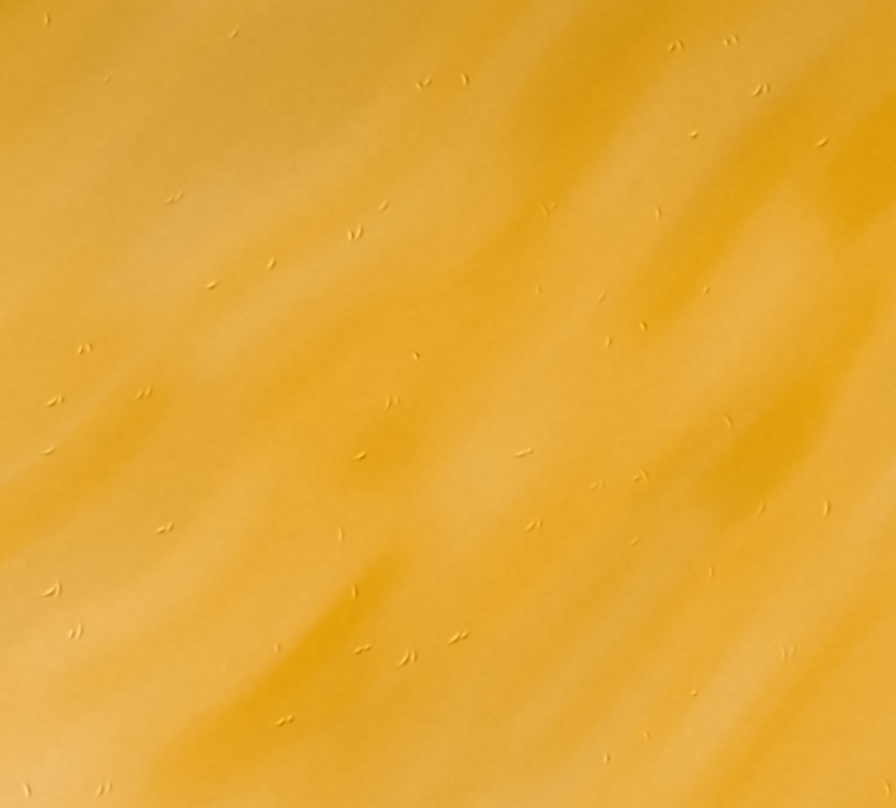
This texture is drawn by a WebGL 1 fragment shader. Its source:

```glsl
precision highp float;
// Smooth amber surface with soft diagonal streaks and tiny embossed flecks.
// Stretched noise in a gently fanned frame sets the tone; flecks are short
// lit-and-shaded dashes scattered over a jittered grid.
uniform vec2 u_resolution;

#define DEEP_AMBER vec3(0.890, 0.628, 0.050)
#define MID_AMBER vec3(0.914, 0.672, 0.215)
#define PALE_CREAM vec3(0.932, 0.735, 0.410)
#define STREAK_FREQ vec2(2.7, 9.5)
#define STREAK_CONTRAST 0.72
#define TOP_SHADE 0.065
#define FLECK_GRID 13.0
#define FLECK_SHARE 0.32
#define FLECK_RELIEF 0.42
#define GRAIN 0.020

float hash(vec2 p) {
  vec3 q = fract(vec3(p.xyx) * 0.1031);
  q += dot(q, q.yzx + 33.33);
  return fract((q.x + q.y) * q.z);
}

float noise(vec2 p) {
  vec2 i = floor(p), f = fract(p);
  f = f * f * f * (f * (f * 6.0 - 15.0) + 10.0);
  float low = mix(hash(i), hash(i + vec2(1.0, 0.0)), f.x);
  float high = mix(hash(i + vec2(0.0, 1.0)), hash(i + vec2(1.0, 1.0)), f.x);
  return mix(low, high, f.y);
}

// x runs along the streaks, y across them; they steepen towards the right
vec2 streakFrame(vec2 p) {
  vec2 q = vec2(p.x + p.y, p.y - 0.8 * p.x - 0.22 * p.x * p.x) * 0.7;
  q.y += 0.05 * (noise(p * 4.0 + 7.0) - 0.5);
  q.x += 0.14 * (noise(p * 6.0 + 23.0) - 0.5);
  return q + 10.0;
}

// Signed relief of the nearby flecks: lit on one flank, shaded on the other
float flecks(vec2 p) {
  vec2 g = p * FLECK_GRID, cell = floor(g);
  float relief = 0.0;
  for (int j = -1; j <= 1; j++) {
    for (int i = -1; i <= 1; i++) {
      vec2 id = cell + vec2(float(i), float(j));
      float present = step(hash(id + 41.0), FLECK_SHARE);
      vec2 center = id + 0.15 + 0.7 * vec2(hash(id + 3.0), hash(id + 17.0));
      for (int k = 0; k < 2; k++) {
        float n = float(k);
        float angle = 0.35 + 1.7 * hash(id + 59.0 + 13.0 * n);
        vec2 dir = vec2(cos(angle), sin(angle));
        vec2 d = g - center - n * vec2(0.14, 0.05);
        vec2 local = vec2(dot(d, dir), dot(d, vec2(dir.y, -dir.x)));
        float halfLength = mix(0.045, 0.11, hash(id + 83.0 + n));
        local.y += 1.5 * local.x * local.x;
        float along = local.x / halfLength, across = local.y / 0.036;
        float strength = n < 0.5 ? 1.0 : 0.8 * step(0.5, hash(id + 97.0));
        strength *= mix(0.3, 1.0, hash(id + 29.0));
        relief -= present * strength * across * exp(-along * along - across * across);
      }
    }
  }
  return relief;
}

void main() {
  vec2 p = gl_FragCoord.xy / u_resolution.y;
  vec2 s = streakFrame(p);

  // Broad and fine streaks over a slow diagonal gradient
  float broad = noise(s * STREAK_FREQ);
  float fine = noise(s * STREAK_FREQ * vec2(1.6, 2.4) + 31.0);
  float cloud = noise(p * 2.2 + 5.0);
  float tone = 0.53 + STREAK_CONTRAST * (0.62 * broad + 0.38 * fine - 0.5);
  tone += 0.12 * (cloud - 0.5) + 0.20 * (0.5 - p.y) + 0.15 * (0.5 - p.x);
  tone += 0.22 * smoothstep(0.75, 0.0, length(p - vec2(0.0, 0.12)));

  // Isolated saturated lens-shaped hollows
  float hollow = noise(s * vec2(3.2, 8.5) + 63.0);
  tone -= 0.38 * smoothstep(0.58, 0.95, hollow);
  tone = clamp(tone, 0.0, 1.0);

  vec3 color = mix(DEEP_AMBER, MID_AMBER, smoothstep(0.0, 1.0, min(tone * 2.0, 1.0)));
  color = mix(color, PALE_CREAM, max(tone * 2.0 - 1.0, 0.0));

  // Brownish shade at the top and in faint creases
  float crease = smoothstep(0.5, 0.9, noise(s * vec2(2.4, 14.0) + 90.0));
  float shade = smoothstep(0.55, 1.05, p.y + 0.12 * (0.5 - p.x));
  color *= 1.0 - TOP_SHADE * shade - 0.022 * crease;

  // Flecks and soft grain
  color += FLECK_RELIEF * flecks(p) * vec3(0.75, 0.85, 0.9);
  color += GRAIN * (0.6 * noise(p * 170.0) + 0.4 * noise(p * 80.0 + 11.0) - 0.5);
  gl_FragColor = vec4(clamp(color, 0.0, 1.0), 1.0);
}
```
